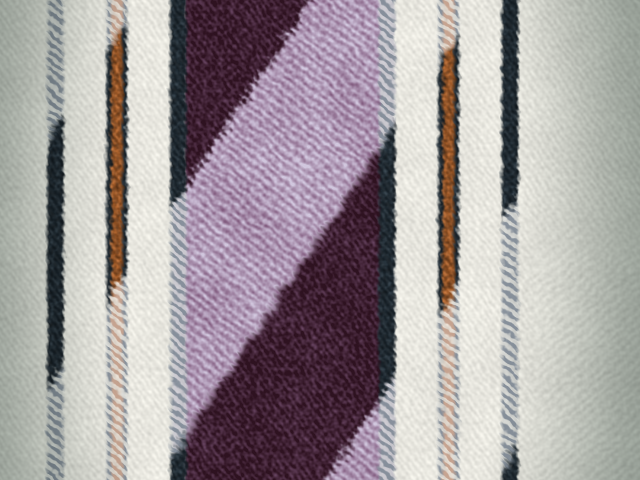
A WebGL 2 fragment shader for this texture:

```glsl
#version 300 es
precision highp float;
// Woven wool cloth: cream twill, narrow coloured stripes and a plum panel crossed by pale diagonals.
uniform vec2 u_resolution;
out vec4 fragColor;

const float TAU = 6.2831853;
const vec3 CREAM = vec3(0.915, 0.91, 0.88);
const vec3 NAVY = vec3(0.10, 0.14, 0.17);
const vec3 SLATE = vec3(0.49, 0.53, 0.58);
const vec3 ORANGE = vec3(0.56, 0.31, 0.13);
const vec3 PEACH = vec3(0.76, 0.61, 0.53);
const vec3 PLUM = vec3(0.18, 0.07, 0.125);
const vec3 MAUVE = vec3(0.51, 0.36, 0.50);
const vec3 LILAC = vec3(0.82, 0.78, 0.87);

vec2 hashGradient(vec2 cell) {
  vec3 q = fract(cell.xyx * vec3(0.1031, 0.1030, 0.0973));
  q += dot(q, q.yzx + 33.33);
  float angle = TAU * fract((q.x + q.y) * q.z);
  return vec2(cos(angle), sin(angle));
}

// Gradient noise, roughly -0.7 to 0.7
float noise(vec2 p) {
  vec2 i = floor(p), f = fract(p);
  vec2 u = f * f * f * (f * (f * 6.0 - 15.0) + 10.0);
  float a = dot(hashGradient(i), f);
  float b = dot(hashGradient(i + vec2(1, 0)), f - vec2(1, 0));
  float c = dot(hashGradient(i + vec2(0, 1)), f - vec2(0, 1));
  float d = dot(hashGradient(i + vec2(1, 1)), f - vec2(1, 1));
  return mix(mix(a, b, u.x), mix(c, d, u.x), u.y);
}

// Diagonal ribs of the weave, 0 in a groove and 1 on a thread
float twill(vec2 p, float slope) {
  float drift = 0.5 * noise(p * 16.0) + 0.3 * noise(p * 55.0);
  return 0.5 + 0.5 * sin(TAU * (50.0 * (p.y + slope * p.x) + drift));
}

// Soft-edged vertical strip
float strip(float x, float centre, float halfWidth) {
  return 1.0 - smoothstep(-0.005, 0.005, abs(x - centre) - halfWidth);
}

// Slanted blocks in which the coloured yarn lies on the surface
float surfaceYarn(vec2 p, float wobble) {
  float along = (1.0 - p.y + 1.47 * p.x - 0.694 + wobble) / 1.042;
  float toMiddle = abs(fract(along + 0.5) - 0.5);
  return 1.0 - smoothstep(0.233, 0.267, toMiddle);
}

// Pale threads with plum showing through, or plum with pale flecks
vec3 plumPanel(float surfaced, float paleRib, float darkRib, float fleck, float cloud) {
  float cover = 0.34 + 0.45 * paleRib + 0.4 * fleck + 0.2 * cloud;
  vec3 pale = mix(MAUVE, LILAC, clamp(cover, 0.0, 1.0));
  float specks = 0.06 + 0.24 * darkRib + 0.45 * fleck + 0.15 * cloud;
  vec3 dark = mix(PLUM, MAUVE, clamp(specks, 0.0, 1.0));
  return mix(pale, dark, surfaced);
}

void main() {
  vec2 p = gl_FragCoord.xy / u_resolution * vec2(4.0 / 3.0, 1.0);

  // Fibre detail shared by every yarn
  float fleck = noise(p * 88.0) + 0.6 * noise(p.yx * 150.0 + 7.0);
  float cloud = noise(p * 7.0) + 0.6 * noise(p * 19.0 + 3.0);
  float paleRib = twill(p, 0.8);
  float steepRib = twill(p, 1.35);
  float wobble = 0.014 * (paleRib - 0.5) + 0.03 * noise(p * 24.0) + 0.012 * fleck;
  float surfaced = surfaceYarn(p, wobble);

  // Cream ground; the ribs reverse towards the lower right
  float reversed = smoothstep(1.08, 1.14, p.x) * smoothstep(0.62, 0.4, p.y);
  float groundRib = mix(steepRib, twill(p, -0.8), reversed);
  vec3 colour = CREAM * (0.97 + 0.05 * groundRib + 0.06 * fleck + 0.035 * cloud);
  vec3 ground = colour;

  // Plum panel
  vec3 panel = plumPanel(surfaced, paleRib, steepRib, fleck, cloud);
  float inPanel = strip(p.x, 0.595, 0.211);
  colour = mix(colour, panel, inPanel);

  // Repeating set of three stripes: navy, edged orange, navy
  float fray = 0.005 * noise(p * 45.0) + 0.003 * fleck + 0.002 * (steepRib - 0.5);
  float x = mod(p.x, 0.691) + fray;
  float dashes = smoothstep(0.85, 0.1, paleRib + 0.45 * fleck);
  vec3 base = mix(ground, LILAC, 0.4 * strip(p.x, 0.595, 0.235));
  for (int i = 0; i < 3; i++) {
    float centre = 0.1155 + 0.128 * float(i);
    float isOrange = i == 1 ? 1.0 : 0.0;
    float edge = strip(x, centre, mix(0.0168, 0.0215, isOrange));
    float core = isOrange * strip(x, centre, 0.0115);
    vec3 solid = mix(NAVY, ORANGE, core) * (0.95 + 0.4 * fleck);
    solid += 0.05 * steepRib + 0.06 * max(fleck, 0.0);
    vec3 faded = mix(SLATE, PEACH, core);
    vec3 under = mix(base, faded, 0.22 + 0.68 * dashes);
    colour = mix(colour, mix(under, solid, surfaced), edge);
  }

  // Light falls off towards the sides and corners
  float falloff = smoothstep(0.39, 0.74, length(vec2(p.x - 0.65, 0.42 * (p.y - 0.5))));
  colour *= mix(vec3(1.0), vec3(0.64, 0.68, 0.665), falloff);
  fragColor = vec4(clamp(colour, 0.0, 1.0), 1.0);
}
```
